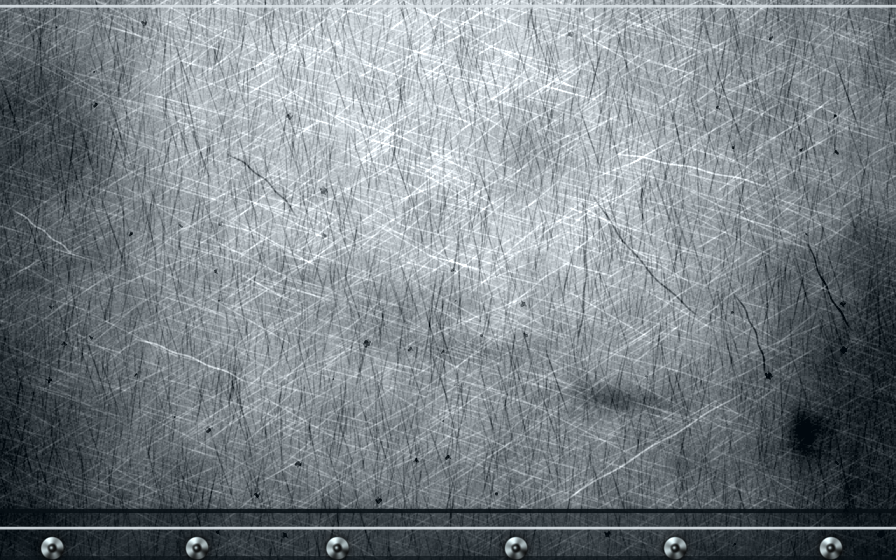
This texture is drawn by a WebGL 1 fragment shader. Its source:

```glsl
precision highp float;
// Scratched, blotchy steel plate with a vignette, seams and a row of rivets.
uniform vec2 u_resolution;

float hash(vec2 p) {
  p = fract(p * vec2(0.1031, 0.1137));
  p += dot(p, p.yx + 33.33);
  return fract((p.x + p.y) * p.x * 17.0);
}

vec2 rotate(vec2 p, float angle) {
  float c = cos(angle), s = sin(angle);
  return vec2(c * p.x + s * p.y, c * p.y - s * p.x);
}

// Layered, warped sines in about -1..1.
float clouds(vec2 p) {
  float sum = 0.0, amp = 0.5;
  for (int i = 0; i < 5; i++) {
    p = rotate(p, 1.1) + 0.6 * sin(p.yx * 1.3 + float(i));
    sum += amp * sin(p.x) * sin(p.y + 0.7);
    p *= 1.9;
    amp *= 0.62;
  }
  return sum;
}

// One short random line in every cell of a rotated, staggered grid.
float scratches(vec2 p, float angle, vec2 size, float width, float seed, float px) {
  vec2 q = rotate(p + 3.0, angle) / size;
  q.x += 7.0 * hash(vec2(floor(q.y) + 91.0, seed));
  vec2 id = floor(q) + seed * 13.0 + 200.0, f = fract(q);
  float r = hash(id), offset = hash(id + 57.0);
  float center = 0.3 + 0.4 * offset + (r - 0.5) * 0.5 * (f.x - 0.5);
  float line = 1.0 - smoothstep(0.0, width + px, abs(f.y - center) * size.y);
  float ends = smoothstep(0.0, 0.3, f.x) * (1.0 - smoothstep(0.4 + 0.4 * offset, 1.0, f.x));
  return line * ends * r * r;
}

// Sparse round pits, one candidate per cell.
float pits(vec2 p, float cell, float px) {
  vec2 id = floor(p / cell) + 40.0, f = fract(p / cell) - 0.5;
  float r = hash(id);
  vec2 shift = 0.5 * vec2(hash(id + 9.0), hash(id + 23.0)) - 0.25;
  float radius = 0.006 * hash(id + 71.0);
  float d = length((f - shift) * cell) + 0.002 * sin(p.x * 700.0) * sin(p.y * 600.0);
  return step(0.8, r) * (1.0 - smoothstep(radius - px, radius + px, d));
}

float blot(vec2 p, vec2 center, vec2 radius) {
  vec2 q = (p - center) / radius;
  return exp(-dot(q, q));
}

// Bowed line from a to b, thinning at its ends.
float crack(vec2 p, vec2 a, vec2 b, float bow, float px) {
  vec2 axis = b - a;
  float len = length(axis);
  vec2 dir = axis / len, q = p - a;
  float t = dot(q, dir) / len;
  float side = dot(q, vec2(-dir.y, dir.x)) - bow * 4.0 * t * (1.0 - t);
  side += 0.0015 * sin(t * 23.0);
  float ends = smoothstep(0.0, 0.15, t) * (1.0 - smoothstep(0.8, 1.0, t));
  return ends * (1.0 - smoothstep(0.0, 0.0012 + px, abs(side)));
}

float band(float y, float center, float halfWidth, float px) {
  return 1.0 - smoothstep(halfWidth - 0.5 * px, halfWidth + 0.5 * px, abs(y - center));
}

float plateLight(vec2 p) {
  vec2 d = p - vec2(0.79, 0.83);
  float light = 0.08 + 0.78 * exp(-1.25 * d.x * d.x - 1.35 * d.y * d.y);
  vec2 w = p + 0.025 * vec2(clouds(p * 19.0), clouds(p * 17.0 + 5.0));
  light -= 0.24 * blot(w, vec2(0.06, 0.77), vec2(0.17, 0.16));
  light -= 0.22 * blot(w, vec2(0.0, 0.27), vec2(0.16, 0.3));
  light -= 0.22 * blot(w, vec2(1.6, 0.3), vec2(0.2, 0.28));
  light -= 0.19 * blot(w, vec2(0.94, 0.72), vec2(0.09, 0.08));
  light -= 0.14 * blot(w, vec2(0.57, 0.49), vec2(0.13, 0.08));
  light -= 0.14 * blot(w, vec2(0.73, 0.44), vec2(0.09, 0.07));
  light -= 0.13 * blot(w, vec2(0.84, 0.38), vec2(0.13, 0.025));
  light -= 0.24 * blot(w, vec2(1.09, 0.295), vec2(0.1, 0.03));
  light -= 0.28 * blot(w, vec2(1.437, 0.225), vec2(0.03, 0.045));
  return light + 0.08 * clouds(p * 8.0) + 0.05 * clouds(p * 31.0 + 4.0);
}

// Domed ring around a dark socket, lit from above left.
vec3 addRivet(vec3 color, vec2 q, float radius, float px) {
  float d = length(q) / radius, e = px / radius;
  float lit = dot(q / radius, vec2(-0.5, 0.8));
  float ring = 0.55 + 0.4 * lit + 0.2 * sin(atan(q.y, q.x) * 4.0);
  float metal = mix(0.06, ring, smoothstep(0.35 - e, 0.45 + e, d));
  metal += 0.7 * blot(q, vec2(-0.002, 0.001), vec2(0.003));
  color *= 1.0 - 0.6 * exp(-4.0 * max(d - 1.0, 0.0));
  return mix(color, metal * vec3(0.92, 1.0, 1.02), 1.0 - smoothstep(1.0 - e, 1.0 + e, d));
}

void main() {
  vec2 p = gl_FragCoord.xy / u_resolution.y;
  float px = 1.0 / u_resolution.y;
  float light = plateLight(p), bright = 0.0, dark = 0.0;

  // Brushed scratches: light ones cross diagonally, dark ones stand upright.
  for (int i = 0; i < 10; i++) {
    float k = float(i), odd = mod(k, 2.0);
    float slant = mix(0.52, -0.4, odd) + 0.16 * sin(k * 2.4);
    vec2 size = mix(vec2(0.09, 0.009), vec2(0.36, 0.035), fract(k * 0.37));
    bright += scratches(p, slant, size, 0.0008, k + 1.0, px);
    dark += scratches(p, 1.6 + 0.3 * sin(k * 1.9), size * 0.8, 0.0007, k + 21.0, px);
  }
  float grain = hash(floor(p * 320.0) + 11.0) - 0.5;
  light += (0.06 + 0.16 * light) * bright - (0.04 + 0.2 * light) * dark + 0.09 * grain;

  // Long individual gouges and pits.
  float gouge = crack(p, vec2(1.05, 0.67), vec2(1.27, 0.42), -0.02, px);
  gouge += crack(p, vec2(1.045, 0.64), vec2(1.03, 0.37), 0.008, px);
  gouge += crack(p, vec2(0.4, 0.73), vec2(0.54, 0.6), 0.012, px);
  gouge += crack(p, vec2(1.31, 0.48), vec2(1.37, 0.32), 0.01, px);
  gouge += crack(p, vec2(1.44, 0.58), vec2(1.53, 0.4), -0.01, px);
  float shine = crack(p, vec2(0.02, 0.63), vec2(0.14, 0.54), 0.0, px);
  shine += crack(p, vec2(0.23, 0.4), vec2(0.46, 0.31), 0.004, px);
  shine += crack(p, vec2(1.08, 0.73), vec2(1.4, 0.66), 0.004, px);
  shine += crack(p, vec2(0.98, 0.09), vec2(1.36, 0.32), 0.0, px);
  light += 0.28 * shine - 0.3 * gouge - 0.35 * pits(p, 0.07, px);

  // Lower strip, groove and bright seams.
  light *= mix(0.62, 1.0, smoothstep(0.08, 0.1, p.y));
  light = mix(light, 0.05, 0.85 * band(p.y, 0.0875, 0.004, px));
  light = mix(light, 0.06, 0.6 * band(p.y, 0.0, 0.007, px));
  float seam = max(band(p.y, 0.057, 0.0025, px), band(p.y, 0.989, 0.0025, px));
  light = mix(light, 0.88, 0.9 * seam);
  vec3 color = max(light, 0.03) + vec3(-0.027, 0.003, 0.023);

  for (int i = 0; i < 6; i++) {
    float k = float(i), lean = k - 1.8;
    float x = 0.094 + 0.278 * k - 0.05 * exp(-1.43 * lean * lean);
    color = addRivet(color, p - vec2(x, 0.021), 0.02, px);
  }
  gl_FragColor = vec4(clamp(color, 0.0, 1.0), 1.0);
}
```
